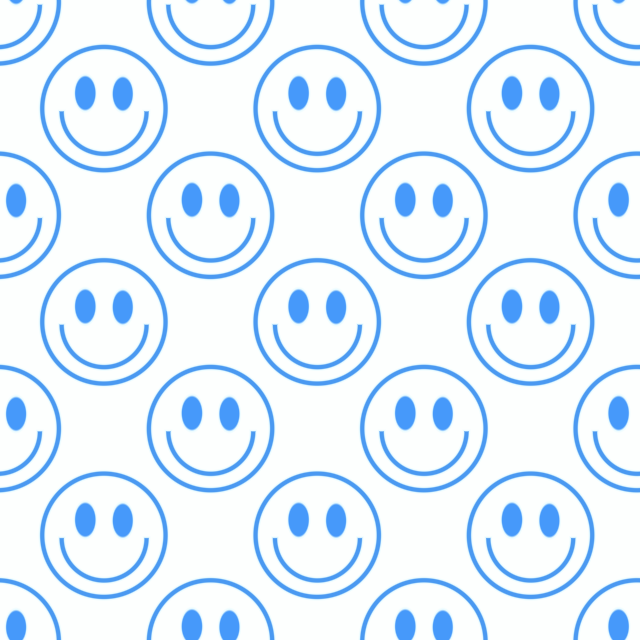
A three.js fragment shader for this pattern:

```glsl
varying vec2 vUv;

const float REPEATS = 3.0;
const float HALF_STROKE = 0.0102;
const vec3 PAPER = vec3(0.993, 1.0, 0.996);
const vec3 HALO = vec3(0.91, 0.985, 1.0);
const vec3 LINE_BLUE = vec3(0.29, 0.60, 0.945);
const vec3 EYE_BLUE = vec3(0.275, 0.60, 0.98);

float ring(vec2 p, float radius, float halfWidth) {
  return abs(length(p) - radius) - halfWidth;
}

float ellipse(vec2 p, vec2 radii) {
  return (length(p / radii) - 1.0) * min(radii.x, radii.y);
}

// Lower half of a ring with flat ends
float lowerArc(vec2 p, float radius, float halfWidth) {
  return max(ring(p, radius, halfWidth), p.y);
}

float coverage(float d, float softness) {
  return 1.0 - smoothstep(-softness, softness, d);
}

// Position around the nearest motif centre of a wrapping lattice
vec2 latticeCell(vec2 p, vec2 centre) {
  return fract(p - centre + 0.5) - 0.5;
}

float outlines(vec2 p) {
  float rim = ring(p, 0.289, HALF_STROKE);
  float smile = lowerArc(p - vec2(0.001, -0.013), 0.199, HALF_STROKE);
  return min(rim, smile);
}

float eyes(vec2 p) {
  float left = ellipse(p - vec2(-0.0872, 0.0725), vec2(0.048, 0.079));
  float right = ellipse(p - vec2(0.0885, 0.0690), vec2(0.047, 0.078));
  return min(left, right);
}

void main() {
  vec2 p = vUv * REPEATS;
  float lineDist = 1.0;
  float eyeDist = 1.0;

  // Two interleaved lattices, half a repeat apart both ways
  for (int i = 0; i < 2; i++) {
    vec2 centre = vec2(0.487, 0.491) + 0.5 * float(i);
    vec2 q = latticeCell(p, centre);
    lineDist = min(lineDist, outlines(q));
    eyeDist = min(eyeDist, eyes(q));
  }

  // Pale fringe beneath the solid ink
  float fringe = coverage(min(lineDist, eyeDist) - 0.006, 0.005);
  vec3 color = mix(PAPER, HALO, fringe);
  color = mix(color, LINE_BLUE, coverage(lineDist, 0.004));
  color = mix(color, EYE_BLUE, coverage(eyeDist, 0.004));

  gl_FragColor = vec4(color, 1.0);
}
```
